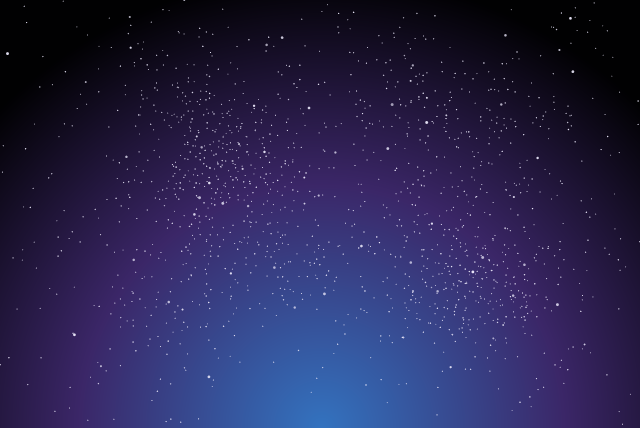
Give the GLSL for this background, as a WebGL 1 fragment shader.

```glsl
precision highp float;
// Night sky: a radial glow rising from the bottom centre, blue through violet
// to black, under scattered stars. Stars sit in jittered, rotated grids and
// are thinned by a density field made of soft clumps.

uniform vec2 u_resolution;

#define GLOW_CENTER vec2(0.752, 0.0)
#define VIOLET_RADIUS 0.57
#define BLACK_RADIUS 1.06
#define FINE_LAYERS 3
#define FINE_CELLS 48.0
#define FINE_RADIUS 0.0016
#define BRIGHT_CELLS 19.0
#define BRIGHT_RADIUS 0.0034
#define BRIGHT_SHARE 0.85

const vec3 BLUE = vec3(0.20, 0.45, 0.75);
const vec3 VIOLET = vec3(0.23, 0.15, 0.405);
const vec3 BLACK = vec3(0.003, 0.002, 0.008);
const vec3 STARLIGHT = vec3(0.91, 0.90, 0.97);

// Three random values in 0..1 for a grid cell
vec3 hash32(vec2 cell) {
    vec3 h = fract(cell.xyx * vec3(0.1031, 0.1030, 0.0973));
    h += dot(h, h.yxz + 33.33);
    return fract((h.xxy + h.yzz) * h.zyx);
}

// Soft elliptical patch with a peak of one
float patchAt(vec2 p, vec2 center, vec2 size) {
    vec2 q = (p - center) / size;
    return exp(-dot(q, q));
}

// Chance of a star, as a sum of clumps
float starDensity(vec2 p) {
    float d = 0.015;
    d += 0.17 * patchAt(p, vec2(0.78, 0.50), vec2(0.56, 0.38));
    d += 0.62 * patchAt(p, vec2(0.52, 0.61), vec2(0.12, 0.12));
    d += 0.56 * patchAt(p, vec2(1.13, 0.31), vec2(0.14, 0.12));
    d += 0.26 * patchAt(p, vec2(0.40, 0.80), vec2(0.13, 0.09));
    d += 0.24 * patchAt(p, vec2(1.10, 0.70), vec2(0.17, 0.13));
    d += 0.20 * patchAt(p, vec2(0.96, 0.84), vec2(0.10, 0.06));
    d += 0.18 * patchAt(p, vec2(0.37, 0.25), vec2(0.12, 0.09));
    d += 0.14 * patchAt(p, vec2(0.78, 0.42), vec2(0.24, 0.12));
    d += 0.13 * patchAt(p, vec2(1.33, 0.94), vec2(0.08, 0.07));
    // Emptier pockets above the middle and over the glow
    d *= 1.0 - 0.60 * patchAt(p, vec2(0.82, 0.59), vec2(0.10, 0.06));
    d *= 1.0 - 0.75 * patchAt(p, vec2(0.75, 0.0), vec2(0.42, 0.17));
    return d;
}

// Coverage of one star layer; each cell holds at most one round star
float starLayer(vec2 p, float cells, float radius, float share, float seed) {
    float angle = 0.35 + seed * 0.7;
    float c = cos(angle);
    float s = sin(angle);
    mat2 turn = mat2(c, s, -s, c);
    vec2 grid = turn * p * cells + seed * 17.3;
    vec2 cell = floor(grid);
    vec3 rnd = hash32(cell + 131.0 + seed * 57.0);
    vec3 traits = hash32(cell.yx + 419.0 + seed * 83.0);

    // Vector to the star, turned back to canvas space for its density
    vec2 offset = (cell + mix(vec2(0.16), vec2(0.84), rnd.xy) - grid) / cells;
    float present = step(rnd.z, share * starDensity(p + offset * turn));

    float size = radius * mix(0.6, 1.0, traits.x);
    float pixel = 1.0 / u_resolution.y;
    float disc = clamp((size - length(offset)) / pixel + 0.5, 0.0, 1.0);
    return present * disc * mix(0.65, 1.0, traits.y);
}

// Two-part radial blend
vec3 skyColor(vec2 p) {
    float r = distance(p, GLOW_CENTER);
    vec3 inner = mix(BLUE, VIOLET, clamp(r / VIOLET_RADIUS, 0.0, 1.0));
    float fade = (r - VIOLET_RADIUS) / (BLACK_RADIUS - VIOLET_RADIUS);
    return mix(inner, BLACK, clamp(fade, 0.0, 1.0));
}

void main() {
    // Canvas height is one unit
    vec2 p = gl_FragCoord.xy / u_resolution.y;

    float stars = starLayer(p, BRIGHT_CELLS, BRIGHT_RADIUS, BRIGHT_SHARE, 7.0);
    for (int i = 0; i < FINE_LAYERS; i++) {
        float fine = starLayer(p, FINE_CELLS, FINE_RADIUS, 1.0, float(i));
        stars = max(stars, fine);
    }

    gl_FragColor = vec4(mix(skyColor(p), STARLIGHT, stars), 1.0);
}
```
